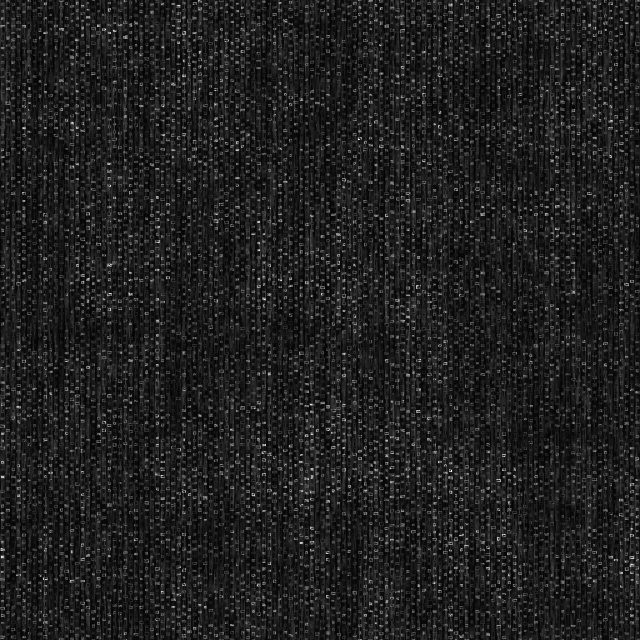
Give the GLSL for this texture, as a WebGL 1 fragment shader.

```glsl
precision highp float;
// Dark woven cloth: fine vertical warp fibres crossed by short pale weft
// dashes, many with a hollow middle, in a loose checkered weave. Slubs and
// bands in both thread directions vary the tone. All noise lattices wrap.

uniform vec2 u_resolution;

const vec2 WEAVE = vec2(120.0, 176.0); // warp columns, weft rows (both even)

float hash(vec2 p) {
  vec3 q = fract(p.xyx * 0.1031);
  q += dot(q, q.yzx + 33.33);
  return fract((q.x + q.y) * q.z);
}

// Value noise with a whole number of lattice cells across the canvas
float wrapNoise(vec2 uv, vec2 count, float seed) {
  vec2 p = uv * count - 0.5;
  vec2 f = fract(p);
  vec2 a = mod(floor(p), count);
  vec2 b = mod(a + 1.0, count);
  f = f * f * (3.0 - 2.0 * f);
  float low = mix(hash(a + seed), hash(vec2(b.x, a.y) + seed), f.x);
  float high = mix(hash(vec2(a.x, b.y) + seed), hash(b + seed), f.x);
  return mix(low, high, f.y);
}

// Uneven threads, broad bands along both directions and soft patches
float slubTone(vec2 uv) {
  return 0.05 + 0.45 * wrapNoise(uv, vec2(120.0, 3.0), 11.0)
              + 0.40 * wrapNoise(uv, vec2(5.0, 88.0), 23.0)
              + 0.35 * wrapNoise(uv, vec2(26.0, 3.0), 29.0)
              + 0.30 * wrapNoise(uv, vec2(3.0, 24.0), 31.0)
              + 0.30 * wrapNoise(uv, vec2(9.0, 10.0), 37.0);
}

// Thin upright fibres, each stretch of one column shaded on its own
float warpFibres(vec2 uv) {
  vec2 p = uv + vec2(0.0, 0.01 * sin(6.2831853 * 37.0 * uv.x));
  float streak = wrapNoise(p, vec2(512.0, 72.0), 51.0);
  return 0.025 + 0.19 * pow(streak, 1.7);
}

// Returns the coverage (x) and brightness (y) of the weft dash at this point
vec2 weftDash(vec2 uv, vec2 grid) {
  vec2 cell = mod(floor(grid), WEAVE);
  float over = mod(cell.x + cell.y, 2.0);
  vec2 size = vec2(mix(0.9, 1.9, hash(cell + 67.0)),
                   mix(0.7, 1.4, hash(cell + 79.0)));
  vec2 edge = abs(fract(grid) - 0.5) * 512.0 / WEAVE - size;
  float dist = max(edge.x, edge.y);
  float soft = max(0.5, 256.0 / u_resolution.x);
  float cover = over * (1.0 - smoothstep(-soft, soft, dist));

  // Light catches the rim more than the middle
  float hollow = step(0.4, hash(cell + 131.0));
  float rim = mix(1.0, mix(0.35, 1.15, smoothstep(-1.1, -0.4, dist)), hollow);
  float glint = hash(cell + 91.0) * wrapNoise(uv, vec2(512.0), 103.0);
  return vec2(cover, (0.11 + 0.58 * glint) * rim);
}

void main() {
  vec2 uv = gl_FragCoord.xy / u_resolution;

  // Each column of the weave is shifted by its own amount
  vec2 grid = uv * WEAVE;
  grid.y += 0.7 * hash(vec2(floor(grid.x), 7.0));
  grid.y += 0.5 * wrapNoise(uv, vec2(60.0, 24.0), 5.0);

  // Warp below, with dark grooves and long dark threads
  float tone = slubTone(uv);
  float thread = wrapNoise(uv, vec2(256.0, 4.0), 43.0);
  float groove = smoothstep(0.5, 0.25, abs(fract(grid.x) - 0.5));
  float cloth = warpFibres(uv) * mix(0.7, 1.05, groove);
  cloth *= mix(0.6, 1.4, thread) * mix(0.65, 1.0, tone);

  // Weft dashes on top
  vec2 dash = weftDash(uv, grid);
  cloth = mix(cloth, dash.y * tone * mix(0.7, 1.3, thread), dash.x);

  gl_FragColor = vec4(vec3(cloth), 1.0);
}
```
